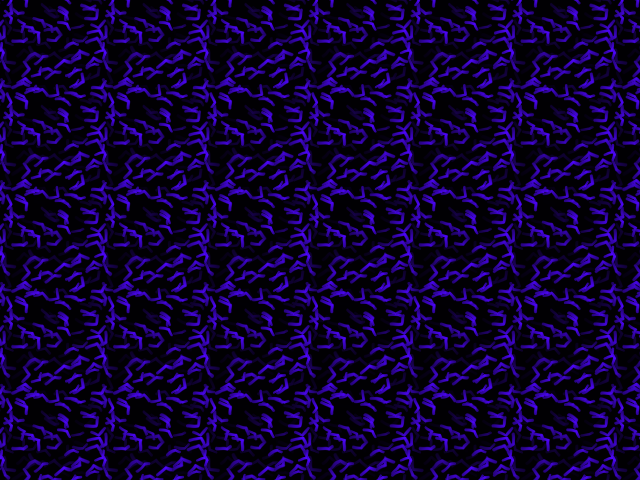
Write a Shadertoy shader that draws this pattern.

```glsl
// Tiled field of short, kinked violet strokes glowing on near-black
const float TAU = 6.2831853;

vec2 hash2(vec2 p) {
    vec3 q = fract(p.xyx * vec3(0.1031, 0.1030, 0.0973));
    q += dot(q, q.yzx + 33.33);
    return fract((q.xx + q.yz) * q.zy);
}

// Gradient noise that wraps after the given number of cells
float periodicNoise(vec2 p, float period) {
    vec2 cell = floor(p), f = fract(p);
    vec2 s = f * f * (3.0 - 2.0 * f);
    float n[4];
    for (int k = 0; k < 4; k++) {
        vec2 corner = vec2(k & 1, k >> 1);
        float a = TAU * hash2(mod(cell + corner, period) + 71.0).x;
        n[k] = dot(vec2(cos(a), sin(a)), f - corner);
    }
    return mix(mix(n[0], n[1], s.x), mix(n[2], n[3], s.x), s.y);
}

// x: distance to the segment, y: position along it
vec2 segment(vec2 p, vec2 a, vec2 b) {
    vec2 d = b - a;
    float t = clamp(dot(p - a, d) / dot(d, d), 0.0, 1.0);
    return vec2(length(p - a - d * t), t);
}

vec2 polar(float angle, float radius) {
    return radius * vec2(cos(angle), sin(angle));
}

// Brightness of all strokes near a point; one tile is one unit wide
float strokes(vec2 p, float pixel) {
    const vec2 grid = vec2(8.0, 12.0);
    vec2 home = floor(p * grid);
    float light = 0.0;
    for (int j = -2; j <= 2; j++)
    for (int i = -2; i <= 2; i++) {
        vec2 cell = home + vec2(i, j);
        vec2 id = mod(cell, grid);
        vec2 jitter = hash2(id + 3.0);
        vec2 shape = hash2(id + 19.0);
        vec2 tone = hash2(id + 43.0);
        vec2 size = hash2(id + 97.0);

        // Slant swings with height; the first column runs steeply
        vec2 center = (cell + 0.05 + 0.9 * jitter) / grid;
        float angle = 0.1 + 0.45 * cos(TAU * (center.y - 0.1)) + 0.8 * (shape.x - 0.5);
        if (id.x < 0.5) angle = -1.2 + 0.7 * (shape.x - 0.5);
        float bend = (shape.y < 0.6 ? -1.0 : 1.0) * (0.5 + 0.9 * size.y);

        // Two legs meeting at a kink
        vec2 start = center - polar(angle, 0.045 + 0.045 * size.x);
        vec2 kink = center + polar(angle, 0.025);
        vec2 end = kink + polar(angle + bend, 0.03 + 0.06 * size.y);
        vec2 legA = segment(p, start, kink);
        vec2 legB = segment(p, kink, end);

        // Faint and bright strokes, thinned out in dark patches
        float strength = tone.x < 0.32 ? 0.06 + 0.22 * tone.y : 0.78 + 0.22 * tone.y;
        strength *= smoothstep(-0.42, -0.12, periodicNoise(center * 4.0, 4.0));
        float width = 0.0145 + 0.006 * size.x + 0.4 * pixel;
        float a = smoothstep(width, 0.32 * width, legA.x) * mix(0.6, 1.0, legA.y);
        float b = smoothstep(width, 0.32 * width, legB.x) * mix(1.0, 0.65, legB.y);
        light = max(light, strength * max(a, b));
    }
    return light;
}

void mainImage(out vec4 fragColor, in vec2 fragCoord) {
    // TAU tiles span the canvas width
    float pixel = TAU / iResolution.x;
    vec2 p = fragCoord * pixel;

    // Slight wobble that keeps the tile seamless
    vec2 wobble = vec2(periodicNoise(p * 12.0, 12.0), periodicNoise(p * 12.0 + 5.0, 12.0));
    float light = strokes(p + 0.014 * wobble, pixel);

    vec3 color = vec3(0.003, 0.0, 0.012) + vec3(0.3, 0.022, 0.98) * light;
    fragColor = vec4(color, 1.0);
}
```
